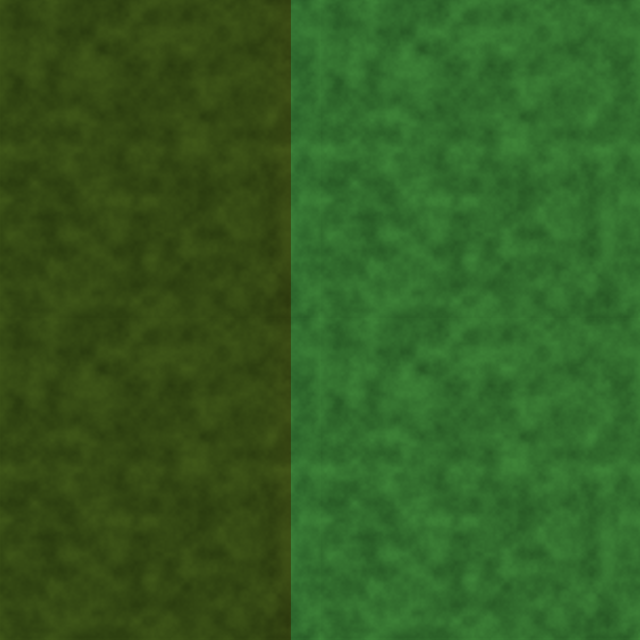
This texture is drawn by a three.js fragment shader. Its source:

```glsl
// Two flat fields of mottled ground, dark moss on the left and green turf on the right.
varying vec2 vUv;

const float BORDER_X = 0.4545;       // where moss meets turf
const float EDGE_SOFTNESS = 0.0008;
const float TILE_SIZE = 0.5;         // the mottling repeats at this period
const vec2 TILE_ORIGIN = vec2(0.0022, 0.0026);
const float CELLS_PER_TILE = 19.0;
const int OCTAVES = 4;
const float OCTAVE_GAIN = 0.52;
const float CONTRAST = 1.35;
const float SEAM_STRENGTH = 0.07;
const float SEAM_REACH = 0.035;      // fade length in tile units

const vec3 MOSS_DARK = vec3(0.163, 0.232, 0.057);
const vec3 MOSS_LIGHT = vec3(0.247, 0.340, 0.096);
const vec3 TURF_DARK = vec3(0.155, 0.350, 0.142);
const vec3 TURF_LIGHT = vec3(0.243, 0.515, 0.217);
const vec3 BORDER_MOSS_TINT = vec3(0.014, -0.008, -0.002);
const vec3 BORDER_TURF_TINT = vec3(0.002, 0.014, 0.014);
const float TINT_REACH = 0.025;

float hash(vec2 p) {
  vec3 q = fract(p.xyx * 0.1031);
  q += dot(q, q.yzx + 33.33);
  return fract((q.x + q.y) * q.z);
}

// Value noise that wraps after "period" cells
float tiledNoise(vec2 p, float period, float seed) {
  vec2 cell = floor(p);
  vec2 f = fract(p);
  f = f * f * (3.0 - 2.0 * f);
  vec2 a = mod(cell, period) + seed;
  vec2 b = mod(cell + 1.0, period) + seed;
  float low = mix(hash(a), hash(vec2(b.x, a.y)), f.x);
  float high = mix(hash(vec2(a.x, b.y)), hash(b), f.x);
  return mix(low, high, f.y);
}

// Layered noise over one tile, normalised to 0..1
float mottling(vec2 tile) {
  float sum = 0.0;
  float total = 0.0;
  float weight = 0.5;
  float cells = CELLS_PER_TILE;
  for (int i = 0; i < OCTAVES; i++) {
    sum += weight * tiledNoise(tile * cells, cells, 5.0 + 37.0 * float(i));
    total += weight;
    cells *= 2.0;
    weight *= OCTAVE_GAIN;
  }
  return sum / total;
}

void main() {
  // Repeated ground pattern with faint seams
  vec2 tile = fract((vUv - TILE_ORIGIN) / TILE_SIZE);
  float shade = (mottling(tile) - 0.5) * CONTRAST + 0.5;
  vec2 seam = exp(-tile / SEAM_REACH);
  shade = clamp(shade - SEAM_STRENGTH * (seam.x + seam.y), 0.0, 1.0);

  // Field colours, tinted gently toward the border
  float nearBorder = exp(-abs(vUv.x - BORDER_X) / TINT_REACH);
  vec3 moss = mix(MOSS_DARK, MOSS_LIGHT, shade) + BORDER_MOSS_TINT * nearBorder;
  vec3 turf = mix(TURF_DARK, TURF_LIGHT, shade) + BORDER_TURF_TINT * nearBorder;

  // Crisp vertical border
  float side = smoothstep(BORDER_X - EDGE_SOFTNESS, BORDER_X + EDGE_SOFTNESS, vUv.x);
  gl_FragColor = vec4(mix(moss, turf, side), 1.0);
}
```
